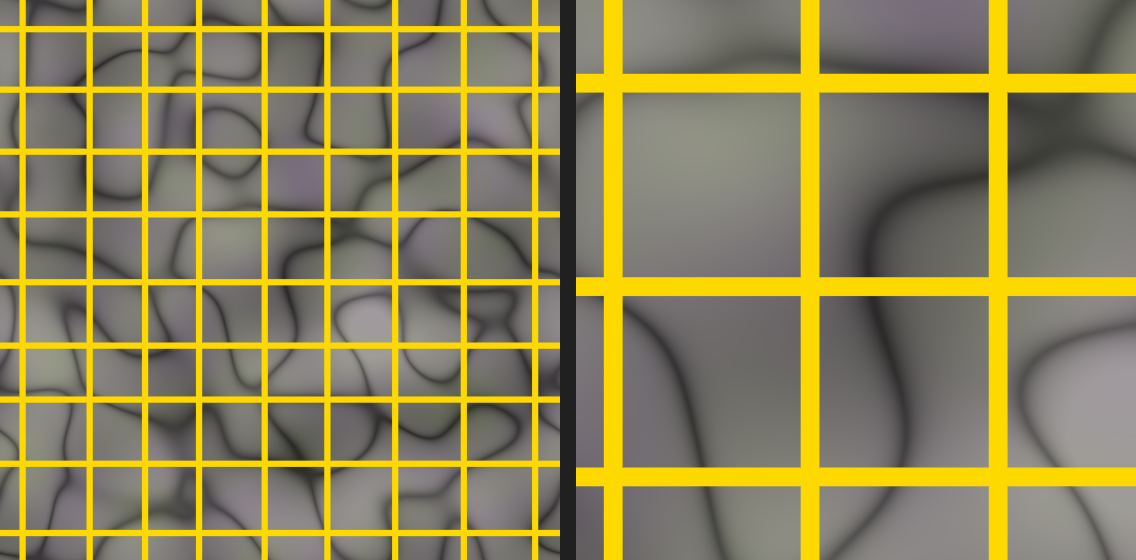
Left, the full canvas; right, a detail of the centre.
This pattern is drawn by a Shadertoy shader. Its source:

```glsl
// Uneven grid of flat yellow lines over softly creased grey marble, tiling at the canvas edges.

const float TAU = 6.2831853;
const float LINE_COUNT = 9.0;
const float LINE_WIDTH = 0.0112;
const vec3 YELLOW = vec3(0.995, 0.85, 0.0);
const vec3 WARM_GREY = vec3(1.02, 1.0, 0.975);
const vec3 VIOLET_SHIFT = vec3(0.006, -0.012, 0.03);

float hash(float n) {
    return fract(sin(n * 127.1) * 43758.5453);
}

// Sum of plane waves with whole-number frequencies, so it tiles; variance is one.
float waveField(vec2 p, float lowFreq, float highFreq, float seed) {
    const int WAVES = 14;
    float sum = 0.0;
    for (int i = 0; i < WAVES; i++) {
        float n = float(i) + seed;
        float angle = n * 2.39996;
        float freq = mix(lowFreq, highFreq, hash(n));
        vec2 k = round(freq * vec2(cos(angle), sin(angle)));
        sum += cos(TAU * (dot(k, p) + hash(n + 51.7)));
    }
    return sum / sqrt(0.5 * float(WAVES));
}

// Dark soft creases where the warped field crosses zero.
float creases(vec2 p, float sharpness) {
    vec2 warp = vec2(waveField(p, 2.0, 6.0, 13.0), waveField(p, 2.0, 6.0, 37.0));
    float v = waveField(p + 0.012 * warp, 2.5, 6.5, 71.0);
    return 1.0 - exp(-sharpness * sqrt(v * v + 0.003));
}

vec3 marble(vec2 p) {
    float tone = waveField(p, 2.0, 5.0, 103.0);
    float tint = waveField(p, 3.0, 7.0, 149.0);
    float shade = 0.22 + 0.27 * creases(p, 3.0) + 0.045 * tone;
    return clamp(shade, 0.17, 0.61) * (WARM_GREY + VIOLET_SHIFT * tint);
}

// Distance to the nearest line; layered sines shift each line off even spacing.
float lineDistance(float x, float start, vec4 amplitude, vec4 phase) {
    float nearest = 1.0;
    for (float i = 0.0; i < LINE_COUNT; i++) {
        float t = i / LINE_COUNT;
        float shift = dot(amplitude, cos(TAU * t * vec4(1, 2, 3, 4) + phase));
        float d = abs(fract(x - t - start - shift + 0.5) - 0.5);
        nearest = min(nearest, d);
    }
    return nearest;
}

void mainImage(out vec4 fragColor, in vec2 fragCoord) {
    vec2 p = fragCoord / iResolution.xy;
    float pixel = 1.0 / min(iResolution.x, iResolution.y);

    // Vertical and horizontal lines
    float dx = lineDistance(p.x, 0.0402, vec4(0.01595, 0.0024, 0.00643, 0.0055),
                            vec4(0.586, 2.437, 2.993, 2.679));
    float dy = lineDistance(p.y, 0.0577, vec4(0.00254, 0.00615, 0.00478, 0.001),
                            vec4(1.617, -2.325, 2.709, 2.625));
    float edge = min(dx, dy) - 0.5 * LINE_WIDTH;
    float lineMask = 1.0 - smoothstep(-0.7 * pixel, 0.7 * pixel, edge);

    fragColor = vec4(mix(marble(p), YELLOW, lineMask), 1.0);
}
```
